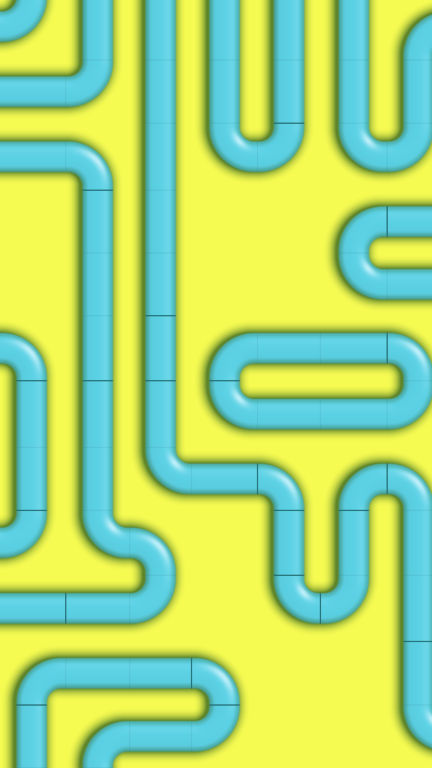
Write a WebGL 2 fragment shader that draws this pattern.

```glsl
#version 300 es
precision highp float;
// Glossy cyan pipes winding over a yellow ground with soft shadows.

#define CELL 0.149                     // mean grid spacing, canvas widths
#define JITTER 0.08                    // variation of the spacing
#define TRIM 0.2                       // share of dead ends cut off
#define PIPE_RADIUS 0.0352
#define SEAM_HALF_WIDTH 0.0013
#define SHADOW_SHIFT vec2(-0.006, 0.001)
#define LIGHT vec3(0.44, 0.40, 0.80)
#define GROUND vec3(0.965, 0.985, 0.32)
#define SHADOW vec3(0.32, 0.48, 0.15)
#define PIPE vec3(0.355, 0.81, 0.885)
#define PIPE_EDGE vec3(0.29, 0.66, 0.62)
#define SEAM vec3(0.12, 0.40, 0.42)

uniform vec2 u_resolution;
out vec4 fragColor;

float hash(vec2 p) {
    return fract(sin(dot(p, vec2(127.1, 311.7))) * 43758.5453);
}

// Irregular grid lines, one per axis.
vec2 gridLine(vec2 i) {
    vec2 wobble = vec2(hash(vec2(i.x, 3.0)), hash(vec2(7.0, i.y))) - 0.5;
    return (i + JITTER * wobble) * CELL;
}

float randomBit(vec2 n) {
    return step(0.5, hash(n + 23.0));
}

// Region node: even-even is inside (1), odd-odd outside (0), the rest random.
// Fixed nodes left alone, and some dead ends, flip to open up the ground.
float node(vec2 n) {
    vec2 odd = mod(n, 2.0);
    if (abs(odd.x - odd.y) > 0.5) return randomBit(n);
    vec2 e = vec2(1.0, 0.0);
    float inside = randomBit(n + e) + randomBit(n - e)
                 + randomBit(n + e.yx) + randomBit(n - e.yx);
    float alike = odd.x > 0.5 ? 4.0 - inside : inside;
    bool flip = alike < 0.5 || (alike < 1.5 && hash(n + 5.0) < TRIM);
    return flip ? odd.x : 1.0 - odd.x;
}

// Signed distance to the pipe's centre line, with its gradient;
// seam.x is the distance to the next joint, seam.y its random strength.
float pipeLine(vec2 p, out vec2 gradient, out vec2 seam) {
    vec2 id = floor(p / CELL);
    id += step(gridLine(id + 1.0), p) - 1.0 + step(gridLine(id), p);
    vec2 low = gridLine(id), high = gridLine(id + 1.0);
    vec2 q = p - 0.5 * (low + high);

    // Joints lie on the cell borders.
    vec2 gap = 0.5 * (high - low) - abs(q);
    bool sideways = gap.x < gap.y;
    vec2 border = sideways ? vec2(step(0.0, q.x), 0.0) : vec2(0.0, step(0.0, q.y));
    seam = vec2(min(gap.x, gap.y), hash(id + border + (sideways ? 17.3 : 41.7)));

    float a = node(id), b = node(id + vec2(1.0, 0.0));
    float c = node(id + vec2(0.0, 1.0)), d = node(id + 1.0);
    vec2 facing = vec2(b + d - a - c, c + d - a - b);

    // Empty cell, then straight pieces
    gradient = vec2(0.0, 1.0);
    if (dot(facing, facing) < 0.5) return CELL;
    if (abs(facing.x) < 0.5) return q.y;
    if (abs(facing.y) < 0.5) { gradient = vec2(1.0, 0.0); return q.x; }

    // Bend around the odd corner out
    vec2 corner = a + b + c + d < 1.5 ? facing : -facing;
    float bend = 0.5 * CELL * (1.0 - JITTER);
    vec2 k = bend - q * corner;
    if (min(k.x, k.y) > 0.0) {
        gradient = -normalize(k) * corner;
        return length(k) - bend;
    }
    gradient = -(k.x > k.y ? vec2(1.0, 0.0) : vec2(0.0, 1.0)) * corner;
    return max(k.x, k.y) - bend;
}

void main() {
    vec2 p = gl_FragCoord.xy / u_resolution.x;
    float pixel = 1.0 / u_resolution.x;
    vec2 gradient, seam, unusedGradient, unusedSeam;

    // Ground with a soft shadow falling to the left
    float reach = 0.5 * CELL * (1.0 - JITTER);
    float shadowDist = abs(pipeLine(p - SHADOW_SHIFT, unusedGradient, unusedSeam));
    float shade = clamp((reach - shadowDist) / (reach - PIPE_RADIUS), 0.0, 1.0);
    vec3 color = mix(GROUND, SHADOW, 0.92 * pow(shade, 2.3));

    // Round pipe body, darker towards its rims and away from the light
    float dist = pipeLine(p, gradient, seam);
    float across = clamp(dist / PIPE_RADIUS, -1.0, 1.0);
    vec3 normal = vec3(gradient * across, sqrt(1.0 - across * across));
    float lit = dot(normal, normalize(LIGHT));
    float rim = smoothstep(0.55, 0.98, abs(across));
    vec3 body = mix(PIPE, PIPE_EDGE, rim * (0.95 - 0.3 * lit));
    body *= 0.97 + 0.05 * lit;

    // Gloss streaks on the bends, a faint sheen on the straights
    float gloss = pow(max(lit, 0.0), 22.0);
    body = mix(body, vec3(0.86, 0.97, 1.0), 0.75 * gloss);

    // Joints: some dark, some barely visible
    float joint = 1.0 - smoothstep(-0.5 * pixel, 0.7 * pixel, seam.x - SEAM_HALF_WIDTH);
    body = mix(body, SEAM, joint * mix(0.1, 0.85, step(0.62, seam.y)));

    float cover = 1.0 - smoothstep(-1.2 * pixel, 1.2 * pixel, abs(dist) - PIPE_RADIUS);
    fragColor = vec4(mix(color, body, cover), 1.0);
}
```
